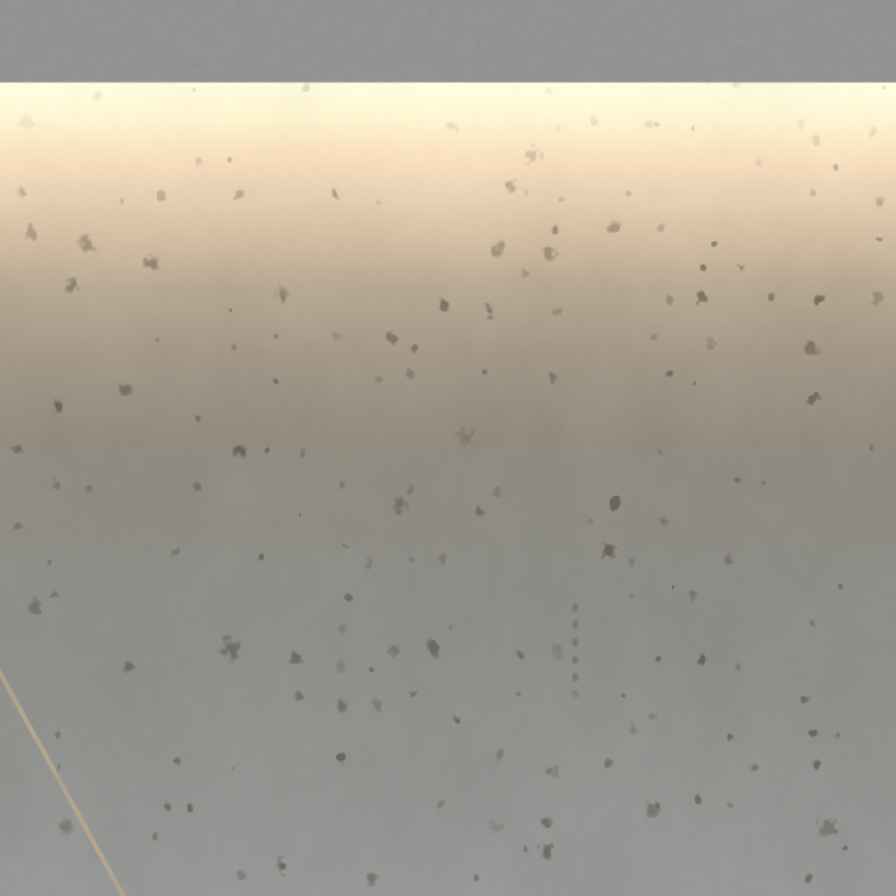
Reproduce this texture procedurally as a three.js fragment shader.

```glsl
#define BAND_EDGE 0.908
#define EDGE_BLUR 0.0016
#define BAND_COLOR vec3(0.574, 0.574, 0.572)
#define STAIN_COLOR vec3(0.29, 0.27, 0.23)
#define SCRATCH_COLOR vec3(0.73, 0.66, 0.56)
#define SCRATCH_WIDTH 0.0032
#define MOTTLE 0.030
#define GRAIN 0.014

varying vec2 vUv;

float hash(vec2 p) {
  vec3 q = fract(vec3(p.xyx) * 0.1031);
  q += dot(q, q.yzx + 33.33);
  return fract((q.x + q.y) * q.z);
}

float noise(vec2 p) {
  vec2 cell = floor(p), f = fract(p);
  f = f * f * (3.0 - 2.0 * f);
  return mix(mix(hash(cell), hash(cell + vec2(1.0, 0.0)), f.x),
             mix(hash(cell + vec2(0.0, 1.0)), hash(cell + 1.0), f.x), f.y);
}

float fbm(vec2 p) {
  float sum = 0.0, weight = 0.5;
  for (int i = 0; i < 4; i++) {
    sum += weight * noise(p);
    p = p * 2.03 + 17.3;
    weight *= 0.5;
  }
  return sum / 0.9375;
}

// Blends towards the next colour as height falls from top to bottom
vec3 fade(vec3 color, vec3 next, float top, float bottom, float y) {
  return mix(color, next, clamp((top - y) / (top - bottom), 0.0, 1.0));
}

// Warm light falling down a cool concrete wall
vec3 wallLight(float y) {
  vec3 c = vec3(1.0, 0.985, 0.87);
  c = fade(c, vec3(1.0, 0.955, 0.815), 0.900, 0.868, y);
  c = fade(c, vec3(0.975, 0.88, 0.755), 0.868, 0.830, y);
  c = fade(c, vec3(0.90, 0.81, 0.695), 0.830, 0.780, y);
  c = fade(c, vec3(0.82, 0.74, 0.635), 0.780, 0.735, y);
  c = fade(c, vec3(0.72, 0.66, 0.575), 0.735, 0.685, y);
  c = fade(c, vec3(0.64, 0.595, 0.53), 0.685, 0.610, y);
  c = fade(c, vec3(0.572, 0.547, 0.503), 0.610, 0.510, y);
  c = fade(c, vec3(0.553, 0.547, 0.518), 0.510, 0.410, y);
  c = fade(c, vec3(0.558, 0.562, 0.546), 0.410, 0.230, y);
  return fade(c, vec3(0.588, 0.596, 0.586), 0.230, 0.0, y);
}

// One irregular soft pit per occupied grid cell
float pits(vec2 p, float cells, float amount, float size, float seed) {
  vec2 g = p * cells, id = floor(g) + seed;
  vec2 center = 0.3 + 0.4 * vec2(hash(id + 3.1), hash(id + 8.7));
  vec2 d = (fract(g) - center) / cells;
  d.x += 0.3 * d.y * (hash(id + 5.3) - 0.5);
  d.y *= 0.65 + 0.5 * hash(id + 9.2);
  float radius = size * (0.5 + 0.6 * hash(id + 1.9));
  float rough = (noise(p * 180.0 + seed) - 0.5) * radius;
  float shape = 1.0 - smoothstep(radius * 0.25, radius * 1.15, length(d) + rough);
  float present = step(hash(id + 12.4), amount);
  return shape * present * (0.35 + 0.65 * hash(id + 6.6));
}

// Short vertical row of evenly spaced dots
float dottedRow(vec2 p) {
  float spacing = 0.0195;
  float dy = (fract((p.y - 0.215) / spacing) - 0.5) * spacing;
  float dot1 = 1.0 - smoothstep(0.0015, 0.0055, length(vec2(p.x - 0.642, dy * 0.75)));
  return dot1 * smoothstep(0.205, 0.24, p.y) * (1.0 - smoothstep(0.325, 0.34, p.y));
}

void main() {
  vec2 p = vUv;

  // Lit wall with cloudy, slightly vertical mottling
  vec3 wall = wallLight(p.y + 0.022 * (fbm(p * vec2(5.0, 3.0)) - 0.5));
  wall += MOTTLE * (fbm(p * vec2(15.0, 9.0) + 4.0) - 0.5);
  wall += GRAIN * (fbm(p * vec2(85.0, 65.0)) - 0.5);

  // Pits of several sizes, denser to the right
  float density = 0.75 + 0.5 * p.x;
  float stain = 0.0;
  for (int i = 0; i < 3; i++) {
    float level = float(i);
    stain = max(stain, pits(p, 9.0 + 8.0 * level, 0.20 * density,
                            0.0115 - 0.0028 * level, 21.0 * level + 7.0));
  }
  stain = max(stain, 0.55 * dottedRow(p));
  float glowHide = 1.0 - 0.7 * smoothstep(0.70, 0.88, p.y);
  wall = mix(wall, mix(STAIN_COLOR, wall, 0.25), stain * 0.75 * glowHide);

  // Pale diagonal scratch in the lower left corner
  float across = abs(p.x - (0.249 - p.y) * 0.553) * 0.875;
  float scratch = 1.0 - smoothstep(SCRATCH_WIDTH * 0.25, SCRATCH_WIDTH * 1.3, across);
  wall = mix(wall, SCRATCH_COLOR, scratch * (0.6 + 0.35 * noise(p * 40.0)));

  // Flat grey strip above the bright edge
  vec3 band = BAND_COLOR + 0.012 * (noise(p * 150.0) - 0.5);
  float above = smoothstep(BAND_EDGE - EDGE_BLUR, BAND_EDGE + EDGE_BLUR, p.y);
  gl_FragColor = vec4(mix(wall, band, above), 1.0);
}
```
